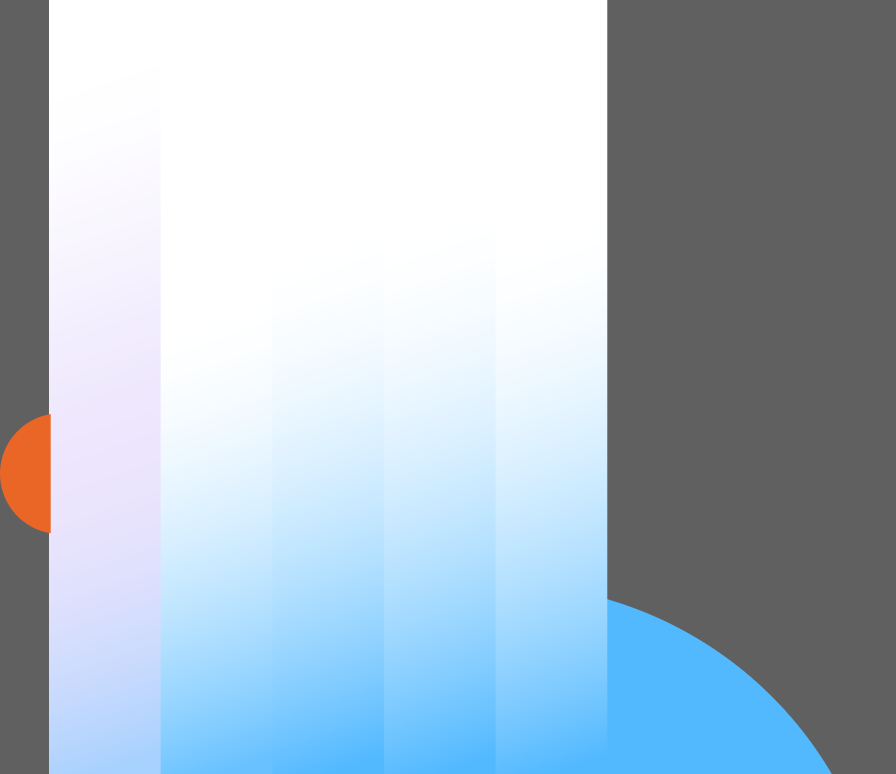
This background is drawn by a Shadertoy shader. Its source:

```glsl
const vec3 GREY = vec3(0.376);
const vec3 WHITE = vec3(1.0);
const vec3 BLUE = vec3(0.325, 0.725, 1.0);
const vec3 LAVENDER = vec3(0.925, 0.895, 0.992);
const vec3 ORANGE = vec3(0.914, 0.400, 0.150);

const int STRIP_COUNT = 5;
const float PANEL_LEFT = 0.0633;
const float PANEL_RIGHT = 0.7846;
const float ORANGE_RIGHT = 0.0655;
const float STRIP_TILT = 0.05;

// Coverage of the positive side of an edge, smoothed over one pixel
float cover(float distanceInside, float pixel) {
    return clamp(distanceInside / pixel + 0.5, 0.0, 1.0);
}

float disc(vec2 p, vec2 center, float radius, float pixel) {
    return cover(radius - length(p - center), pixel);
}

// Blue amount rising from zero at height top to strength at the base
float blueFade(float y, float top, float strength) {
    float depth = clamp((top - y) / top, 0.0, 1.0);
    return strength * pow(depth, 1.75);
}

// Vertical gradient of one strip, slightly bluer towards its right side
vec3 stripColor(vec2 p, int index, float left, float width) {
    float[STRIP_COUNT] tops = float[](0.40, 0.60, 0.69, 0.72, 0.706);
    float[STRIP_COUNT] strengths = float[](0.45, 0.87, 1.0, 1.0, 1.0);

    float across = clamp((p.x - left) / width, 0.0, 1.0);
    float y = p.y - STRIP_TILT * (across - 0.5);
    float tint = index == 0 ? 1.0 - smoothstep(0.34, 0.94, y) : 0.0;
    vec3 base = mix(WHITE, LAVENDER, tint);
    return mix(base, BLUE, blueFade(y, tops[index], strengths[index]));
}

// Each strip overlaps the one before it, leaving no dark seams
vec3 panelColor(vec2 p, float pixel) {
    float width = (PANEL_RIGHT - PANEL_LEFT) / float(STRIP_COUNT);
    vec3 color = WHITE;
    for (int i = 0; i < STRIP_COUNT; i++) {
        float left = PANEL_LEFT + float(i) * width;
        float shown = i == 0 ? 1.0 : cover(p.x - left, pixel);
        color = mix(color, stripColor(p, i, left, width), shown);
    }
    return color;
}

void mainImage(out vec4 fragColor, in vec2 fragCoord) {
    float pixel = 1.0 / iResolution.y;
    vec2 p = fragCoord * pixel;

    // Large blue disc on grey
    vec3 color = mix(GREY, BLUE, disc(p, vec2(0.646, -0.2515), 0.497, pixel));

    // Striped panel
    float panel = cover(p.x - PANEL_LEFT, pixel) * cover(PANEL_RIGHT - p.x, pixel);
    color = mix(color, panelColor(p, pixel), panel);

    // Orange disc cut off at the panel
    float orange = disc(p, vec2(0.078, 0.388), 0.078, pixel);
    color = mix(color, ORANGE, orange * cover(ORANGE_RIGHT - p.x, pixel));

    fragColor = vec4(color, 1.0);
}
```
